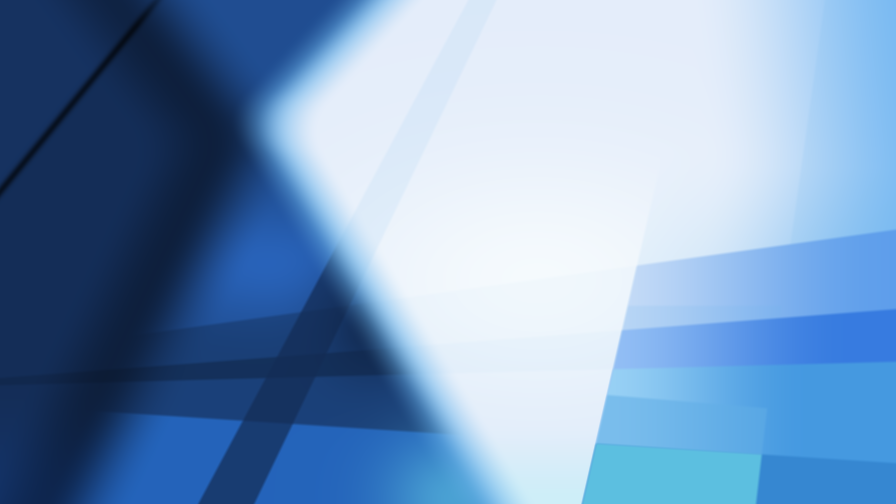
A WebGL 1 fragment shader for this background:

```glsl
precision highp float;
// Abstract backdrop: a soft white glow breaks through navy and blue shadow,
// crossed by thin translucent panels. Every region is a half plane or a blend
// of half planes, given by signed line distances on a 16 x 9 canvas.

uniform vec2 u_resolution;

const vec3 NAVY  = vec3(0.065, 0.150, 0.290);
const vec3 BLUE  = vec3(0.135, 0.330, 0.620);
const vec3 AZURE = vec3(0.240, 0.520, 0.860);
const vec3 SKY   = vec3(0.430, 0.710, 0.920);
const vec3 CYAN  = vec3(0.370, 0.760, 0.880);
const vec3 PALE  = vec3(0.895, 0.930, 0.980);
const vec3 WHITE = vec3(0.960, 0.980, 0.992);
const float CRISP = 0.035;

// Signed distance to the line a-b, positive on the left of its direction.
float lineDist(vec2 p, vec2 a, vec2 b) {
  vec2 d = normalize(b - a);
  return d.x * (p.y - a.y) - d.y * (p.x - a.x);
}

float edge(float d, float softness) {
  return smoothstep(-softness, softness, d);
}

float smoothMin(float a, float b, float k) {
  float h = clamp(0.5 + 0.5 * (b - a) / k, 0.0, 1.0);
  return mix(b, a, h) - k * h * (1.0 - h);
}

float glow(vec2 p, vec2 center, vec2 radius) {
  vec2 q = (p - center) / radius;
  return exp(-dot(q, q));
}

// Shadow side: navy wedge, blue fill, dark slanted strip and bands.
vec3 shadowSide(vec2 p, float upper, float middle, float lower, float base, float strip) {
  float wedge = smoothMin(lineDist(p, vec2(4.6, 6.8), vec2(2.95, 9.0)),
                          lineDist(p, vec2(1.6, 0.0), vec2(4.7, 6.5)), 0.5);
  vec3 blue = BLUE * (0.92 + 0.25 * glow(p, vec2(4.8, 4.3), vec2(2.0, 1.0)));
  blue = mix(blue, vec3(0.14, 0.39, 0.73), base);
  blue *= 1.0 - 0.20 * upper * (1.0 - middle);
  blue *= 1.0 - 0.38 * middle * (1.0 - lower);
  blue *= 1.0 - 0.17 * lower * (1.0 - base);
  blue = mix(blue, NAVY * 1.15, 0.72 * strip);
  blue = mix(blue, NAVY, 0.85 * glow(p, vec2(6.7, 3.2), vec2(0.85, 0.9)));

  vec3 navy = NAVY * mix(1.18, 0.82, edge(0.7 - abs(wedge - 0.6), 0.6));
  navy += vec3(0.0, 0.025, 0.07) * (1.0 - smoothstep(0.0, 2.2, p.y));
  navy *= 1.0 - 0.12 * middle * (1.0 - lower);
  float crease = lineDist(p, vec2(0.0, 5.58), vec2(2.81, 9.0));
  navy *= 1.0 - 0.65 * exp(-pow(crease / 0.07, 2.0));
  navy *= 1.0 + 0.10 * edge(crease, CRISP);
  return mix(blue, navy, edge(wedge, 0.75));
}

// Light side: white core, blue falloff to the right, tinted bands.
vec3 lightSide(vec2 p, float upper, float middle, float lower, float base) {
  float right = edge(-lineDist(p, vec2(10.4, 0.0), vec2(11.98, 6.9)), CRISP);
  float fade = smoothstep(10.4, 16.0, p.x);
  float panel = edge(-lineDist(p, vec2(13.96, 3.54), vec2(14.73, 9.0)), CRISP);
  float core = glow(p, vec2(9.6, 4.0), vec2(3.6, 2.2));
  vec3 white = mix(PALE, WHITE, core);
  white = mix(white, vec3(0.82, 0.94, 0.975), 1.0 - smoothstep(0.0, 1.5, p.y));

  // Open sky above the bands.
  float far = smoothstep(12.6, 17.0, p.x + 0.12 * abs(p.y - 6.0));
  vec3 tone = mix(white, vec3(0.46, 0.72, 0.95), far);
  float dusk = 1.0 - smoothstep(3.5, 6.5, p.y);
  tone = mix(tone, SKY, dusk * right * (0.12 + 0.25 * fade));
  tone = mix(tone, SKY, 0.12 * panel);

  // Stacked bands, each one covering the part below its upper edge.
  vec3 band = mix(vec3(0.79, 0.87, 0.97), vec3(0.37, 0.62, 0.92), fade);
  float floorLine = edge(3.54 - p.y, CRISP) * (1.0 - panel);
  band = mix(band, SKY, 0.15 * floorLine);
  tone = mix(tone, band, upper * right);
  band = mix(vec3(0.58, 0.75, 0.96), AZURE * vec3(0.9, 0.93, 1.02), smoothstep(10.6, 15.2, p.x));
  tone = mix(tone, band, middle * right);
  band = mix(vec3(0.60, 0.82, 0.96), vec3(0.27, 0.60, 0.88), smoothstep(10.6, 14.5, p.x));
  tone = mix(tone, band, lower * right);
  tone = mix(tone, vec3(0.21, 0.53, 0.82), base * right);

  // Cyan pane in the lower right.
  float pane = edge(-lineDist(p, vec2(5.6, 2.38), vec2(13.7, 1.71)), CRISP)
             * edge(lineDist(p, vec2(13.5, 0.0), vec2(13.7, 1.71)), CRISP);
  vec3 glass = mix(vec3(0.38, 0.68, 0.90), CYAN, base);
  tone = mix(tone, glass, pane * right * mix(0.55, 0.95, base));

  // Faint tint where the bands pass over the white core.
  float veil = 0.035 * upper + 0.04 * middle * (1.0 - lower);
  return mix(tone, SKY, veil * (1.0 - right));
}

void main() {
  vec2 p = gl_FragCoord.xy / u_resolution * vec2(16.0, 9.0);

  // Coverage below each of the four long edges.
  float upper  = edge(-lineDist(p, vec2(0.0, 2.68), vec2(16.0, 4.9)), CRISP);
  float middle = edge(-lineDist(p, vec2(0.0, 2.25), vec2(16.0, 3.48)), CRISP);
  float lower  = edge(-lineDist(p, vec2(0.0, 2.12), vec2(16.0, 2.54)), CRISP);
  float base   = edge(-lineDist(p, vec2(0.0, 1.77), vec2(16.0, 0.73)), CRISP);
  float strip  = edge(-lineDist(p, vec2(3.54, 0.0), vec2(5.79, 4.2)), CRISP)
               * edge(lineDist(p, vec2(4.54, 0.0), vec2(6.56, 4.2)), CRISP);

  // The glow is a rounded corner opening to the right.
  float opening = smoothMin(lineDist(p, vec2(6.75, 9.0), vec2(4.7, 6.8)),
                            lineDist(p, vec2(4.8, 6.7), vec2(8.2, 1.05)), 0.6);
  vec3 color = shadowSide(p, upper, middle, lower, base, strip);
  color = mix(color, CYAN, 0.65 * glow(p, vec2(8.1, 0.1), vec2(1.2, 1.1)));
  color = mix(color, SKY, smoothstep(-0.65, 0.25, opening));
  vec3 light = lightSide(p, upper, middle, lower, base);
  light = mix(light, SKY, 0.10 * strip);
  color = mix(color, light, smoothstep(-0.3, 0.65, opening));
  gl_FragColor = vec4(color, 1.0);
}
```
